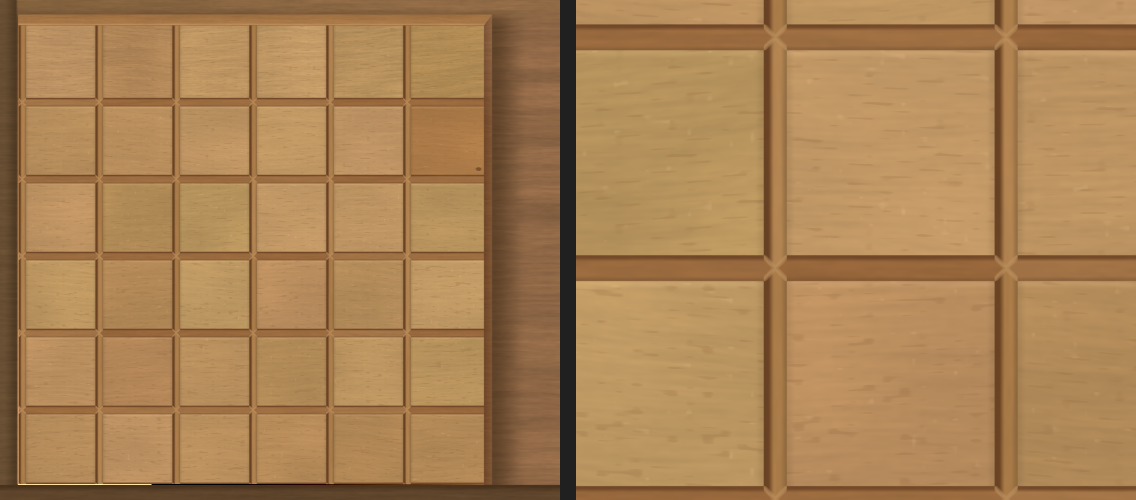
Left, the full canvas; right, a detail of the centre.
This texture is drawn by a WebGL 2 fragment shader. Its source:

```glsl
#version 300 es
precision highp float;
// A six by six board of pale wooden tiles, parted by bevelled grooves, in a darker frame.
// Space is measured in tiles from the lower left of the board; value noise stretched
// along x gives the grain, and a hash of each tile or groove varies its tint.
uniform vec2 u_resolution;
out vec4 fragColor;

float hash(vec2 p) {
  return fract(sin(dot(p, vec2(127.1, 311.7))) * 43758.5453);
}

float noise(vec2 p) {
  vec2 i = floor(p), f = fract(p);
  f = f * f * (3.0 - 2.0 * f);
  return mix(mix(hash(i), hash(i + vec2(1, 0)), f.x),
             mix(hash(i + vec2(0, 1)), hash(i + vec2(1, 1)), f.x), f.y);
}

// Soft step from 0 to 1 as x passes edge
float edge(float x, float at, float soft) {
  return smoothstep(at - soft, at + soft, x);
}

// Brightness of horizontal wood fibres, about -0.5 to 0.5
float grain(vec2 p) {
  p.y += 0.06 * noise(p * vec2(1.7, 2.3));
  return 0.5 * noise(p * vec2(2.5, 38.0)) + 0.3 * noise(p * vec2(9.0, 75.0))
       + 0.2 * noise(p * vec2(24.0, 50.0)) - 0.5;
}

vec3 tileWood(vec2 g) {
  vec2 id = floor(g);
  float tone = hash(id + 3.0), pink = hash(id + 17.0);
  vec2 p = g + id * 7.3;
  p.y += (hash(id + 9.0) - 0.5) * 0.15 * p.x;
  vec3 c = mix(vec3(0.69, 0.525, 0.33), vec3(0.75, 0.597, 0.392), sqrt(tone));
  c += (pink - 0.5) * vec3(0.02, -0.015, 0.02);
  // one deeper orange tile, and a warmer lower right
  c = mix(c, vec3(0.66, 0.46, 0.26), 0.85 * float(id == vec2(5, 4)));
  c = mix(c, vec3(0.68, 0.50, 0.31), 0.5 * float(id.y == 0.0 && id.x > 2.0));
  c *= 1.0 + 0.09 * (noise(p * vec2(1.6, 2.2)) - 0.5);
  c *= 1.0 + grain(p) * (id.y > 4.0 ? 0.15 : 0.09);
  // short dark pores and a few pale flecks
  float pores = smoothstep(0.72, 0.95, noise(p * vec2(13.0, 60.0)));
  float flecks = smoothstep(0.86, 1.0, noise(p * vec2(22.0, 34.0) + 40.0));
  c = mix(c, vec3(0.56, 0.39, 0.23), pores * 0.22);
  return c + flecks * 0.035;
}

vec3 frameWood(vec2 g, float px) {
  float streak = grain(g * vec2(0.7, 0.8) + 20.0);
  // right side: a shadow by the board, then smooth broad bands
  vec3 c = mix(vec3(0.37, 0.26, 0.16), vec3(0.56, 0.405, 0.275),
               smoothstep(6.08, 6.6, g.x));
  float bands = noise(vec2(g.x * 0.3, g.y * 6.0)) - 0.5;
  c *= 1.0 + 0.12 * bands * smoothstep(6.3, 6.5, g.x);
  // top rail, left rail and bottom rail
  vec3 top = mix(vec3(0.51, 0.38, 0.24), vec3(0.57, 0.42, 0.275), g.x / 6.0);
  c = mix(c, top, smoothstep(6.0, 6.25, g.y));
  vec3 left = mix(vec3(0.41, 0.31, 0.2), vec3(0.31, 0.225, 0.14),
                  smoothstep(-0.25, -0.06, g.x));
  c = mix(c, left, 1.0 - edge(g.x, -0.07, 0.02));
  vec3 bottom = mix(vec3(0.37, 0.27, 0.17), vec3(0.28, 0.19, 0.11),
                    smoothstep(-0.08, 0.02, g.y));
  c = mix(c, bottom, 1.0 - edge(g.y, 0.025, px));
  return c * (1.0 + 0.18 * streak);
}

// Raised bevels along the top and right of the board, mitred where they meet
vec3 bevelWood(vec2 g, float px) {
  float up = (g.y - 5.995) / 0.145, across = (g.x - 6.0) / 0.105;
  vec3 top = mix(vec3(0.67, 0.48, 0.29), vec3(0.61, 0.43, 0.25), up);
  top += 0.06 * smoothstep(0.25, 0.1, up) - 0.12 * smoothstep(0.08, 0.0, up);
  vec3 side = mix(vec3(0.43, 0.27, 0.15), vec3(0.50, 0.34, 0.21), across);
  side += 0.06 * smoothstep(4.5, 6.0, g.y);
  return mix(side, top, edge(up - across, 0.0, px * 8.0)) * (1.0 + 0.14 * grain(g));
}

vec3 boardWood(vec2 g, float px) {
  vec2 line = round(g), d = g - line, a = abs(d);
  vec3 c = tileWood(clamp(g, 0.001, 5.999));
  // faint light rim and shade beside the grooves
  c += 0.035 * smoothstep(0.025, 0.0, abs(d.y + 0.068)) * step(line.y, 5.5);
  c *= 1.0 - 0.07 * smoothstep(0.09, 0.05, a.x) * step(line.x, 5.5);
  float inV = (1.0 - edge(a.x, 0.05, px)) * step(line.x, 5.5);
  float inH = (1.0 - edge(a.y, 0.056, px)) * step(line.y, 5.5);
  // horizontal groove: dark upper lip, brown slope, thin lower line
  float y = d.y / 0.056, x = d.x / 0.05;
  float tintH = hash(vec2(floor(g.x), line.y) + 31.0);
  vec3 across = mix(vec3(0.64, 0.46, 0.28), vec3(0.59, 0.40, 0.23), tintH);
  across = mix(across, vec3(0.45, 0.29, 0.16), smoothstep(0.45, 0.85, y));
  across *= 1.0 - 0.12 * smoothstep(-0.6, -0.95, y);
  // vertical groove: dark left wall, light rounded right wall
  float tintV = hash(vec2(line.x, floor(g.y)) + 53.0);
  vec3 upright = mix(vec3(0.41, 0.26, 0.14), vec3(0.70, 0.52, 0.32) - 0.04 * tintV,
                     smoothstep(-0.65, -0.05, x));
  upright *= 1.0 - 0.16 * smoothstep(0.4, 1.0, x);
  c = mix(c, across * (1.0 + 0.12 * grain(g)), inH);
  float mitre = mix(1.0, edge(a.y - a.x, 0.0, px), inH);
  c = mix(c, upright * (1.0 + 0.08 * grain(g.yx)), inV * mitre);
  // pale worn mitre lines at the crossings
  float seam = smoothstep(0.022, 0.004, abs(a.x - a.y)) * inV * inH;
  c = mix(c, vec3(0.74, 0.57, 0.37), seam * 0.65);
  // small knot near the right edge
  float knot = length((g - vec2(5.93, 4.13)) * vec2(1.0, 1.5));
  return mix(c, vec3(0.43, 0.27, 0.15), 0.8 * smoothstep(0.05, 0.02, knot));
}

void main() {
  vec2 g = (gl_FragCoord.xy / u_resolution.y - vec2(0.0445, 0.0262)) / 0.1539;
  float px = 0.8 / (u_resolution.y * 0.1539);
  float aboveBase = edge(g.y, 0.03, px) * edge(g.x, -0.055, px);
  float bevel = aboveBase * (1.0 - edge(g.x, 6.105, px)) * (1.0 - edge(g.y, 6.14, px));
  float board = aboveBase * (1.0 - edge(g.x, 6.0, px)) * (1.0 - edge(g.y, 5.995, px));
  vec3 c = mix(frameWood(g, px), bevelWood(g, px), bevel);
  fragColor = vec4(mix(c, boardWood(g, px), board), 1.0);
}
```
